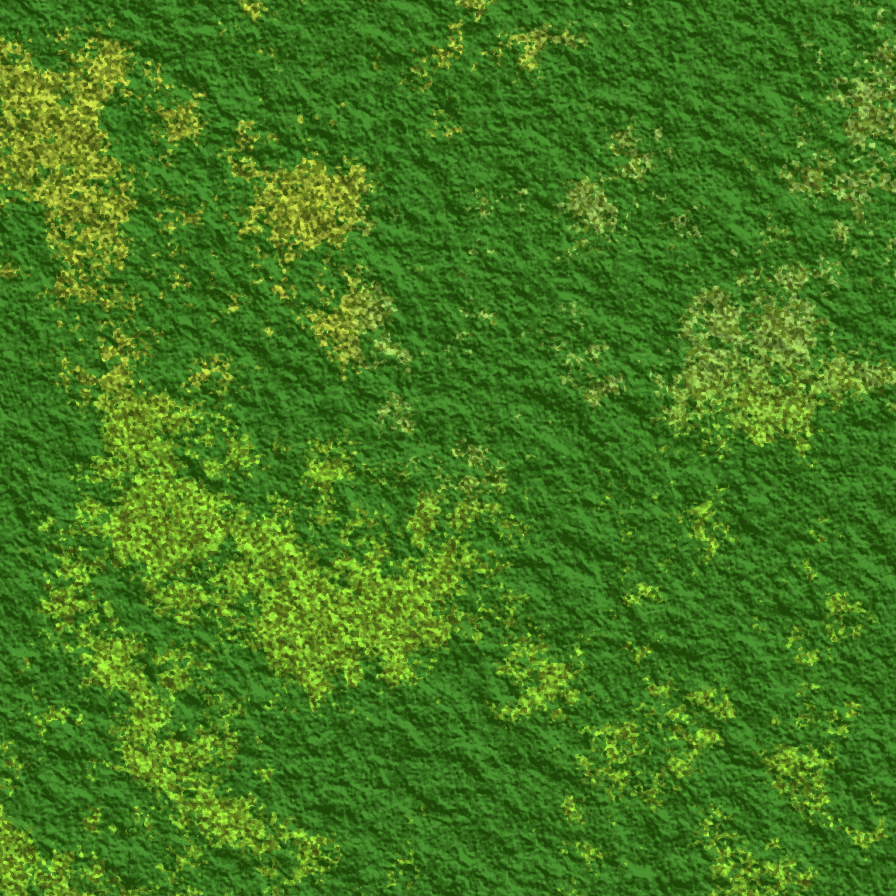
A Shadertoy shader for this texture:

```glsl
const vec3 DARK_MOSS  = vec3(0.120, 0.280, 0.030);
const vec3 LIGHT_MOSS = vec3(0.300, 0.580, 0.190);
const vec3 OLIVE      = vec3(0.350, 0.440, 0.100);
const vec3 GOLD       = vec3(0.700, 0.760, 0.240);
const vec3 STRAW      = vec3(0.580, 0.740, 0.350);
const vec3 LIME       = vec3(0.550, 0.810, 0.200);

// Two jitter coordinates and one value per cell
vec3 hash3(vec2 cell) {
    vec3 q = fract(cell.xyx * vec3(0.1031, 0.1030, 0.0973));
    q += dot(q, q.yxz + 33.33);
    return fract((q.xxy + q.yzz) * q.zyx);
}

// Smooth cellular noise: random cell values weighted by nearness
float cellNoise(vec2 p, float sharpness) {
    vec2 base = floor(p);
    float total = 0.0, weightSum = 0.0;
    for (int y = -1; y <= 1; y++) {
        for (int x = -1; x <= 1; x++) {
            vec2 cell = base + vec2(x, y);
            vec3 h = hash3(cell);
            vec2 d = cell + h.xy - p;
            float weight = exp(-sharpness * dot(d, d));
            total += h.z * weight;
            weightSum += weight;
        }
    }
    return total / max(weightSum, 1e-6);
}

// Sum of octaves, each turned and twice as fine
float layered(vec2 p, int octaves, float gain) {
    const mat2 TURN = mat2(0.8, 0.6, -0.6, 0.8);
    float total = 0.0, weightSum = 0.0, weight = 1.0;
    for (int i = 0; i < octaves; i++) {
        total += weight * cellNoise(p, 6.0);
        weightSum += weight;
        weight *= gain;
        p = TURN * p * 2.0 + 17.3;
    }
    return total / weightSum;
}

// Slope of the bumpy ground towards the light, with ridges across it
float relief(vec2 uv, vec2 lightDir, float scale, float stretch) {
    vec2 p = scale * vec2(dot(uv, vec2(lightDir.y, -lightDir.x)) / stretch,
                          dot(uv, lightDir));
    vec2 stepUp = vec2(0.0, scale * 0.0014);
    return layered(p - stepUp, 4, 0.62) - layered(p + stepUp, 4, 0.62);
}

// Dry tint drifting between gold, straw and lime
vec3 dryTint(vec2 uv) {
    float drift = cellNoise(uv * 3.0 + 41.0, 6.0) - 0.5;
    float low = smoothstep(0.60, 0.45, uv.y + 0.15 * drift);
    float right = smoothstep(0.40, 0.62, uv.x + 0.4 * drift);
    return mix(mix(GOLD, STRAW, right), LIME, low);
}

void mainImage(out vec4 fragColor, in vec2 fragCoord) {
    vec2 uv = fragCoord / min(iResolution.x, iResolution.y);

    // Lit moss with fine grain
    float grain = cellNoise(uv * 290.0 + 5.0, 9.0) - 0.5;
    float slope = relief(uv, normalize(vec2(0.5, 0.85)), 36.0, 1.2);
    float light = clamp(0.5 + 5.5 * slope + 0.5 * grain, 0.0, 1.0);
    vec3 color = mix(DARK_MOSS, LIGHT_MOSS, light);

    // Broken clusters of dry flecks, with moss showing through
    float fleck = cellNoise(uv * 230.0 + 63.0, 9.0) - 0.5;
    float cover = layered(uv * 5.0 + 23.0, 6, 0.82) + 0.13 * fleck;
    float dryMask = smoothstep(0.55, 0.63, cover);
    float speckle = cellNoise(uv * 260.0 + 91.0, 9.0);
    vec3 dry = mix(OLIVE, dryTint(uv), smoothstep(0.1, 0.85, speckle));
    dry *= 0.72 + 0.5 * light;
    color = mix(color, dry, dryMask * 0.95);

    fragColor = vec4(color, 1.0);
}
```
